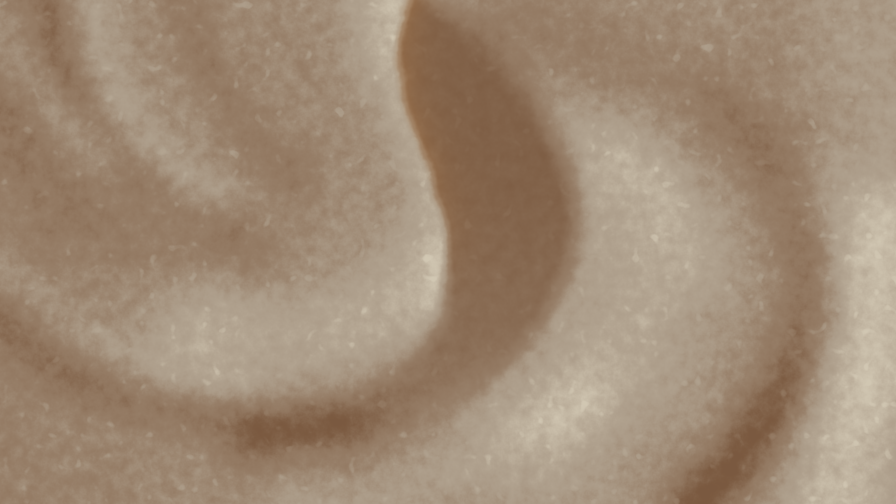
Write a WebGL 1 fragment shader that draws this texture.

```glsl
precision highp float;
uniform vec2 u_resolution;

vec2 hashGradient(vec2 cell) {
  vec2 h = vec2(dot(cell, vec2(127.1, 311.7)), dot(cell, vec2(269.5, 183.3)));
  return fract(sin(h) * 43758.5) * 2.0 - 1.0;
}

float gradientNoise(vec2 p) {
  vec2 i = floor(p), f = fract(p);
  vec2 u = f * f * f * (f * (f * 6.0 - 15.0) + 10.0);
  float a = dot(hashGradient(i), f);
  float b = dot(hashGradient(i + vec2(1, 0)), f - vec2(1, 0));
  float c = dot(hashGradient(i + vec2(0, 1)), f - vec2(0, 1));
  float d = dot(hashGradient(i + 1.0), f - 1.0);
  return mix(mix(a, b, u.x), mix(c, d, u.x), u.y);
}

float fbm(vec2 p) {
  float sum = 0.0, amp = 0.6;
  for (int i = 0; i < 4; i++) {
    sum += amp * gradientNoise(p);
    p = mat2(1.6, 1.2, -1.2, 1.6) * p + 7.3;
    amp *= 0.6;
  }
  return sum;
}

// Soft stroke along a quadratic curve from a to c, pulled towards b
float stroke(vec2 p, vec2 a, vec2 b, vec2 c, float width) {
  float nearest = 9.0;
  vec2 start = a;
  for (int i = 1; i <= 10; i++) {
    float t = float(i) / 10.0;
    vec2 end = mix(mix(a, b, t), mix(b, c, t), t);
    vec2 along = end - start, rel = p - start;
    vec2 off = rel - along * clamp(dot(rel, along) / dot(along, along), 0.0, 1.0);
    nearest = min(nearest, dot(off, off));
    start = end;
  }
  return exp(-nearest / (width * width));
}

vec3 creamColor(float tone) {
  vec3 col = mix(vec3(0.48, 0.35, 0.25), vec3(0.58, 0.48, 0.39), smoothstep(0.0, 0.34, tone));
  col = mix(col, vec3(0.68, 0.62, 0.545), smoothstep(0.3, 0.67, tone));
  return mix(col, vec3(0.82, 0.78, 0.70), smoothstep(0.62, 1.05, tone));
}

void main() {
  // Height is the unit, y runs downwards
  vec2 uv = vec2(gl_FragCoord.x, u_resolution.y - gl_FragCoord.y) / u_resolution.y;
  vec2 p = uv + 0.014 * vec2(fbm(uv * 14.0), fbm(uv * 14.0 + 31.0));

  // Grooves and ridges on the left
  float tone = 0.46 - 0.08 * (1.0 - smoothstep(0.0, 0.35, p.x));
  tone -= 0.16 * stroke(p, vec2(0.37, 0.0), vec2(0.42, 0.22), vec2(0.58, 0.34), 0.05);
  tone -= 0.19 * stroke(p, vec2(0.09, 0.0), vec2(0.13, 0.27), vec2(0.46, 0.46), 0.045);
  tone -= 0.12 * stroke(p, vec2(0.0, 0.2), vec2(0.14, 0.5), vec2(0.5, 0.53), 0.08);
  tone -= 0.20 * stroke(p, vec2(0.0, 0.62), vec2(0.2, 0.86), vec2(0.68, 0.84), 0.055);
  tone += 0.20 * stroke(p, vec2(0.19, 0.0), vec2(0.2, 0.27), vec2(0.42, 0.4), 0.05);
  tone += 0.14 * stroke(p, vec2(0.0, 0.06), vec2(0.08, 0.2), vec2(0.2, 0.31), 0.05);
  tone += 0.14 * stroke(p, vec2(0.0, 0.53), vec2(0.15, 0.72), vec2(0.46, 0.76), 0.05);
  tone += 0.26 * stroke(p, vec2(0.4, 0.65), vec2(0.7, 0.72), vec2(0.84, 0.55), 0.11);

  // Mound, outer groove and rim on the right
  tone += 0.27 * stroke(p, vec2(1.22, 0.36), vec2(1.38, 0.55), vec2(1.1, 0.85), 0.16);
  tone += 0.10 * stroke(p, vec2(1.1, 0.24), vec2(1.3, 0.3), vec2(1.37, 0.5), 0.06);
  tone -= 0.12 * stroke(p, vec2(0.95, 0.05), vec2(1.25, 0.1), vec2(1.5, 0.3), 0.09);
  tone -= mix(0.12, 0.44, smoothstep(0.2, 0.9, p.y))
        * stroke(p, vec2(1.44, 0.2), vec2(1.8, 0.6), vec2(1.38, 1.0), 0.06);
  tone += 0.32 * stroke(p, vec2(1.74, 0.45), vec2(1.74, 0.75), vec2(1.64, 1.0), 0.1);
  tone += 0.12 * smoothstep(1.5, 1.75, p.x);

  // Lower sweep
  tone += 0.14 * stroke(p, vec2(0.6, 1.02), vec2(0.9, 0.98), vec2(1.15, 0.8), 0.07);
  tone -= 0.24 * stroke(p, vec2(0.5, 0.87), vec2(0.75, 0.86), vec2(0.9, 0.7), 0.06);

  // Central fold: bright lip, then a shaded valley
  float low = max(p.y - 0.62, 0.0);
  float fromLip = p.x - 0.836 + 0.049 * cos(7.854 * (p.y - 0.11)) + 3.0 * low * low;
  float farSide = 1.157 - 1.5 * (p.y - 0.42) * (p.y - 0.42);
  float lipWidth = mix(0.1, 0.06, smoothstep(0.0, 0.25, p.y));
  float lip = exp(-fromLip * fromLip / (lipWidth * lipWidth)) * (1.0 - smoothstep(0.5, 0.76, p.y));
  tone += lip * mix(0.42, 0.27, smoothstep(0.0, 0.25, p.y));
  float slope = mix(0.09, 0.045, smoothstep(0.1, 0.5, p.y));
  float lipBlur = mix(0.012, 0.05, smoothstep(0.5, 0.8, p.y));
  float valley = smoothstep(-lipBlur, lipBlur * 1.6, fromLip)
               * (1.0 - smoothstep(farSide - slope, farSide + slope * 0.6, p.x))
               * (1.0 - smoothstep(0.64, 0.9, p.y));
  tone = mix(tone, 0.11 + 0.08 * smoothstep(0.3, 0.7, p.y), valley);

  // Mottled surface with small glints
  float grain = fbm(uv * 34.0);
  float glint = smoothstep(0.22, 0.5, gradientNoise(uv * 48.0 + 11.0));
  tone += (0.22 * grain + 0.12 * glint) * mix(1.0, 0.35, valley);
  tone += 0.10 * fbm(uv * 6.0) * (1.0 - valley);

  vec3 col = creamColor(tone);
  float warmEdge = valley * exp(-max(fromLip, 0.0) / 0.035) * (1.0 - smoothstep(0.2, 0.7, p.y));
  col += warmEdge * vec3(0.09, 0.05, 0.0);
  gl_FragColor = vec4(col, 1.0);
}
```
